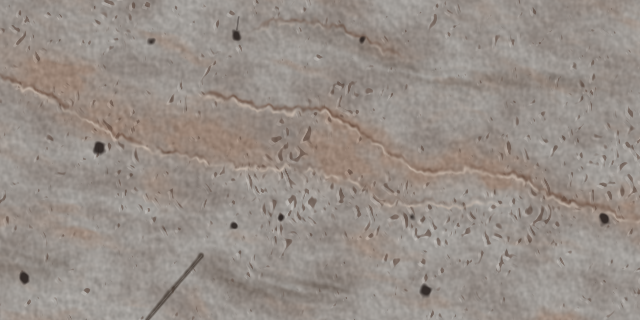
Reproduce this texture procedurally as a Shadertoy shader.

```glsl
// Weathered stone: pale grey strata stained with rust, crossed by raised veins.
// Layered gradient noise gives the strata and pits; curves y = f(x) give the veins,
// and a jittered grid scatters the round dark holes.

vec2 hash2(vec2 p) {
    vec3 q = fract(p.xyx * vec3(0.1031, 0.1030, 0.0973));
    q += dot(q, q.yzx + 33.33);
    return fract((q.xx + q.yz) * q.zy);
}

float cornerSlope(vec2 cell, vec2 offset) {
    return dot(hash2(cell + 200.0) * 2.0 - 1.0, offset);
}

float gradientNoise(vec2 p) {
    vec2 i = floor(p), f = p - i;
    vec2 u = f * f * f * (f * (f * 6.0 - 15.0) + 10.0);
    vec2 e = vec2(1, 0);
    return mix(mix(cornerSlope(i, f), cornerSlope(i + e, f - e), u.x),
               mix(cornerSlope(i + e.yx, f - e.yx), cornerSlope(i + 1.0, f - 1.0), u.x), u.y);
}

float fbm(vec2 p) {
    float sum = 0.0, amp = 1.0;
    for (int i = 0; i < 4; i++) {
        sum += amp * gradientNoise(p);
        p = mat2(1.6, 1.2, -1.2, 1.6) * p + 7.3;
        amp *= 0.5;
    }
    return sum;
}

// 1 between a and b, fading over s at both ends
float span(float a, float b, float s, float x) {
    return smoothstep(a - s, a + s, x) * (1.0 - smoothstep(b - s, b + s, x));
}

float bump(float d, float w) { return exp(-d * d / (w * w)); }

float segmentDistance(vec2 p, vec2 a, vec2 b) {
    vec2 ab = b - a;
    return length(p - a - ab * clamp(dot(p - a, ab) / dot(ab, ab), 0.0, 1.0));
}

// Dark groove and pale lip, each broken along its length
void addVein(inout vec3 col, float d, float w, float groove, float lip) {
    col = mix(col, vec3(0.42, 0.31, 0.25), 0.7 * groove * bump(d, w));
    col = mix(col, vec3(0.76, 0.70, 0.65), 0.8 * lip * bump(d + 1.7 * w, 0.8 * w));
}

// Amount of pitting: short upright marks where noise passes a threshold
float pits(vec2 p, float density) {
    vec2 q = p + 0.03 * vec2(gradientNoise(p * 14.0), gradientNoise(p * 17.0 + 40.0));
    float t = mix(0.35, 0.06, density);
    return smoothstep(t, t + 0.22, gradientNoise(q * vec2(64, 36) + q.yx * vec2(10, 0)));
}

// Round holes, a few hanging from a thin scratch
float holes(vec2 p, float px) {
    vec2 cell = floor(p / 0.2);
    vec2 place = hash2(cell + 11.0), kind = hash2(cell + 57.0);
    vec2 d = p - (cell + 0.3 + 0.4 * place) * 0.2;
    float r = mix(0.007, 0.018, kind.y * kind.y);
    float wobble = 0.012 * gradientNoise(p * 45.0);
    float hole = 1.0 - smoothstep(-0.003 - px, 0.003 + px, length(d * vec2(1.0, 0.9)) - r + wobble);
    float scratch = segmentDistance(d, vec2(0), vec2(0.008, 0.055)) + wobble * 0.5;
    float tail = step(0.9, place.x) * 0.5 * (1.0 - smoothstep(0.001, 0.003 + px, scratch));
    return step(kind.x, 0.3) * max(hole, tail);
}

void mainImage(out vec4 fragColor, in vec2 fragCoord) {
    float px = 1.0 / iResolution.y;
    vec2 p = fragCoord * px;
    float x = p.x;

    // Strata descend gently to the right
    vec2 flow = vec2(x, p.y + 0.2 * x) + 0.05 * vec2(fbm(p * 3.0), fbm(p * 3.0 + 20.0));
    float strata = fbm(flow * vec2(2.0, 8.0));
    float blotch = fbm(p * 6.0 + 31.0);
    float jag = 0.03 * gradientNoise(vec2(x * 8.0, 3.5)) + 0.024 * gradientNoise(p * vec2(24, 9))
              + 0.014 * gradientNoise(p * vec2(55, 30) + 9.5);

    // Signed heights above the three veins
    float longVein = p.y - jag - 0.775 + 0.27 * smoothstep(-0.1, 0.62, x)
                   + 0.02 * smoothstep(0.6, 0.8, x) + 0.11 * smoothstep(0.98, 1.28, x);
    float midVein = p.y + jag - 0.71 + 0.06 * smoothstep(0.6, 1.0, x)
                  + 0.18 * smoothstep(0.98, 1.34, x) + 0.14 * smoothstep(1.48, 1.95, x);
    float topVein = p.y - jag - 0.90 - 0.045 * smoothstep(0.78, 0.90, x)
                  + 0.16 * smoothstep(0.95, 1.42, x);

    // Grey ground with rust stains around the veins
    vec3 col = mix(vec3(0.550, 0.515, 0.492), vec3(0.638, 0.624, 0.608),
                   smoothstep(-0.45, 0.35, strata * 0.55 + blotch * 0.65));
    float rust = 0.8 * bump(longVein - 0.06, 0.09) * span(0.0, 1.3, 0.2, x)
               + 0.7 * bump(midVein, 0.05) * span(1.0, 2.1, 0.1, x)
               + 0.55 * smoothstep(0.0, 0.45, fbm(flow * vec2(3.0, 8.0) + 50.0));
    col = mix(col, vec3(0.595, 0.500, 0.440), clamp(rust * (0.75 + 1.3 * blotch), 0.0, 0.85));

    // Drab streaked bands
    float lowBand = p.y - 0.17 + 0.08 * smoothstep(0.6, 0.85, x) + jag;
    float drab = bump(lowBand, 0.05) * max(1.0 - smoothstep(0.15, 0.3, x), span(0.62, 1.1, 0.06, x))
               + 0.6 * bump(topVein + 0.04, 0.04) * span(0.85, 1.9, 0.1, x);
    float streak = gradientNoise(flow * vec2(6, 45));
    col = mix(col, vec3(0.470, 0.430, 0.400), clamp(drab * (0.55 + 1.1 * streak), 0.0, 0.9));

    // Pits with a lit edge, crowded below the long vein and at the right
    float density = 0.85 * bump(longVein + 0.07, 0.09) * span(0.65, 1.65, 0.12, x)
                  + 0.6 * bump(p.y - 0.52, 0.2) * smoothstep(1.4, 1.9, x)
                  + 0.75 * smoothstep(-0.05, 0.5, fbm(p * 4.0 + 70.0));
    density = clamp(density, 0.0, 1.0);
    float pit = pits(p, density);
    float lit = pits(p + vec2(0.009, 0.007), density);
    col += 0.07 * lit * (1.0 - pit);
    col = mix(col, vec3(0.37, 0.29, 0.25), 0.62 * pit);

    // Veins, uneven in strength along their length
    float groove = clamp(0.75 + 1.5 * gradientNoise(p * 13.0 + 17.3), 0.15, 1.0);
    float lip = clamp(0.7 + 1.8 * gradientNoise(p * 19.0 + 61.0), 0.1, 1.0);
    float faint = 1.0 - 0.6 * span(0.56, 1.7, 0.06, x);
    float longEnd = 1.0 - smoothstep(1.4, 1.65, x);
    addVein(col, longVein, 0.0075, groove * faint * longEnd, lip * longEnd);
    float midStart = smoothstep(0.60, 0.68, x);
    addVein(col, midVein, 0.0075, groove * midStart, lip * midStart);
    float topSpan = span(0.80, 1.25, 0.04, x);
    addVein(col, topVein, 0.007, 0.75 * groove * topSpan, 0.4 * lip * topSpan);

    // Slanting crack at the lower edge
    float crack = segmentDistance(p, vec2(0.46, 0.0), vec2(0.63, 0.20)) + 0.02 * gradientNoise(p * 9.0);
    col = mix(col, vec3(0.25, 0.21, 0.18), 0.7 * (1.0 - smoothstep(0.0, 0.005 + px, abs(crack - 0.002))));

    // Fine relief lit from one side, then the holes
    vec2 grain = p * vec2(52, 40);
    col += 0.055 * (gradientNoise(grain) - gradientNoise(grain + vec2(0.45, 0.4)));
    col += 0.06 * gradientNoise(p * vec2(85, 75)) + 0.05 * gradientNoise(flow * vec2(26, 42));
    col = mix(col, vec3(0.16, 0.13, 0.12), 0.9 * holes(p, px));
    fragColor = vec4(col, 1.0);
}
```
